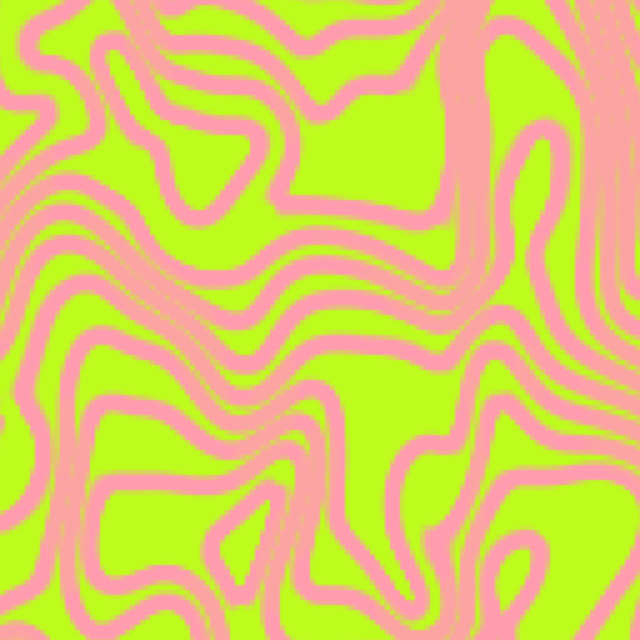
A WebGL 2 fragment shader for this pattern:

```glsl
#version 300 es
precision highp float;

#define CELLS 128.0        // mosaic cells across the canvas
#define SCALE vec2(3.1, 2.0)
#define WARP 0.32          // strength of the domain warp
#define RELIEF 7.0         // contour levels per unit of noise
#define SLOPE 8.0          // contour levels from bottom to top
#define HALF_WIDTH 0.0145  // half the thickness of a contour line
#define SOFTNESS 0.0055    // half the width of a line's soft edge
#define LIME vec3(0.74, 0.99, 0.11)
#define LINE_PINK vec3(1.00, 0.61, 0.69)
#define MASS_PINK vec3(0.99, 0.64, 0.64)

uniform vec2 u_resolution;
out vec4 outColor;

// Integer hash giving a unit gradient for each lattice point
vec2 latticeGradient(ivec2 cell, uint seed) {
    uvec2 v = uvec2(cell) * 1664525u + 1013904223u + seed * 747796u;
    v.x += v.y * 1664525u;
    v.y += v.x * 1664525u;
    v ^= v >> 16u;
    v.x += v.y * 1664525u;
    v.y += v.x * 1664525u;
    v ^= v >> 16u;
    return normalize(vec2(v & 65535u) / 65535.0 - 0.50001);
}

float gradientNoise(vec2 p, uint seed) {
    ivec2 cell = ivec2(floor(p));
    vec2 f = fract(p);
    vec2 fade = f * f * f * (f * (f * 6.0 - 15.0) + 10.0);
    vec4 corner;
    for (int k = 0; k < 4; k++) {
        ivec2 offset = ivec2(k & 1, k >> 1);
        corner[k] = dot(latticeGradient(cell + offset, seed), f - vec2(offset));
    }
    vec2 rows = mix(corner.xz, corner.yw, fade.x);
    return mix(rows.x, rows.y, fade.y);
}

// Warped terrain height, measured in contour levels
float height(vec2 p) {
    vec2 q = p * SCALE + 7.0;
    vec2 bend = vec2(gradientNoise(q * 1.3, 1u), gradientNoise(q * 1.3, 2u));
    return SLOPE * p.y + RELIEF * gradientNoise(q + 2.0 * WARP * bend, 3u);
}

// Even-width contour lines that fuse into masses on steep ground
vec3 contourColor(vec2 p) {
    float reach = 0.5 / CELLS;
    vec2 dx = vec2(reach, 0.0);
    vec2 dy = dx.yx;
    vec2 gradient = vec2(height(p + dx) - height(p - dx),
                         height(p + dy) - height(p - dy)) / (2.0 * reach);
    float steepness = max(length(gradient), 0.001);
    float distanceToLine = abs(fract(height(p)) - 0.5) / steepness;
    float coverage = 1.0 - smoothstep(HALF_WIDTH - SOFTNESS,
                                      HALF_WIDTH + SOFTNESS, distanceToLine);
    vec3 pink = mix(LINE_PINK, MASS_PINK, smoothstep(21.0, 26.0, steepness));
    return mix(LIME, pink, coverage);
}

void main() {
    vec2 grid = gl_FragCoord.xy / u_resolution * CELLS - 0.5;
    vec2 cell = floor(grid);
    vec2 blend = smoothstep(0.2, 0.8, fract(grid));

    // Blend the four nearest mosaic cells with softened steps
    vec3 color = vec3(0.0);
    for (int k = 0; k < 4; k++) {
        vec2 offset = vec2(k & 1, k >> 1);
        vec2 weight = mix(1.0 - blend, blend, offset);
        color += weight.x * weight.y * contourColor((cell + offset + 0.5) / CELLS);
    }
    outColor = vec4(color, 1.0);
}
```
